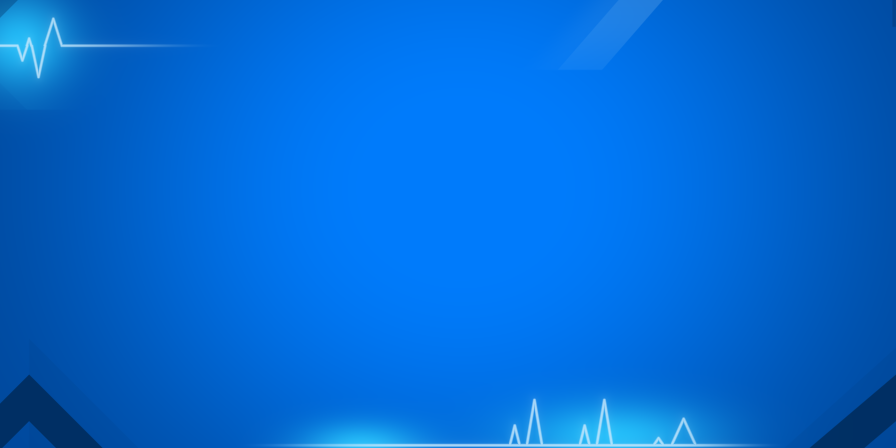
This background is drawn by a WebGL 1 fragment shader. Its source:

```glsl
precision highp float;
uniform vec2 u_resolution;

const vec3 CENTER_BLUE = vec3(0.0, 0.483, 0.985);
const vec3 EDGE_BLUE = vec3(0.0, 0.285, 0.615);
const vec3 NAVY = vec3(0.0, 0.18, 0.38);
const vec3 CYAN = vec3(0.14, 0.75, 0.98);
const vec3 PALE = vec3(0.78, 0.91, 0.99);

// Soft half-plane: 1 where d is negative
float inside(float d, float px) {
  return 1.0 - smoothstep(-px, px, d);
}

float band(float v, float low, float high, float px) {
  return inside(low - v, px) * inside(v - high, px);
}

float glow(vec2 p, vec2 center, vec2 radius) {
  vec2 q = (p - center) / radius;
  return exp(-dot(q, q));
}

float segmentDistance(vec2 p, vec2 a, vec2 b) {
  vec2 ab = b - a;
  return length(p - a - ab * clamp(dot(p - a, ab) / dot(ab, ab), 0.0, 1.0));
}

// Pulse with its tip at the given point and both feet on the base line
float spikeDistance(vec2 p, vec2 tip, float halfWidth, float base) {
  vec2 q = vec2(abs(p.x - tip.x), p.y);
  return segmentDistance(q, vec2(0.0, tip.y), vec2(halfWidth, base));
}

// Signed height above a roof with the given apex and slope
float roof(vec2 p, vec2 apex, float slope) {
  return p.y - apex.y + slope * abs(p.x - apex.x);
}

float chevron(vec2 p, vec2 apex, float slope, float depth, float px) {
  return band(roof(p, apex, slope), -depth, 0.0, px);
}

float upperTrace(vec2 p) {
  const float base = 0.898;
  float d = segmentDistance(p, vec2(-0.1, base), vec2(0.038, base));
  d = min(d, segmentDistance(p, vec2(0.140, base), vec2(0.55, base)));
  d = min(d, spikeDistance(p, vec2(0.050, 0.865), 0.011, base));
  d = min(d, spikeDistance(p, vec2(0.065, 0.914), 0.005, base));
  d = min(d, spikeDistance(p, vec2(0.086, 0.828), 0.015, base));
  return min(d, spikeDistance(p, vec2(0.119, 0.958), 0.019, base));
}

float lowerTrace(vec2 p) {
  const float base = 0.006;
  float d = segmentDistance(p, vec2(0.5, base), vec2(1.8, base));
  for (int i = 0; i < 3; i++) {
    float beat = float(i);
    float last = step(1.5, beat);
    float x = 1.149 + 0.156 * beat;
    vec2 small = vec2(x + 0.009 * last, mix(0.050, 0.022, last));
    vec2 tall = vec2(x + mix(0.044, 0.065, last), mix(0.107, 0.065, last));
    d = min(d, spikeDistance(p, small, 0.011, base));
    d = min(d, spikeDistance(p, tall, mix(0.017, 0.027, last), base));
  }
  return d;
}

// Translucent core with a faint halo
float stroke(float d, float width, float px) {
  return 0.70 * inside(d - width, px) + 0.14 * exp(-d / 0.009);
}

void main() {
  vec2 p = gl_FragCoord.xy / u_resolution.y;
  float width = u_resolution.x / u_resolution.y;
  float px = 1.0 / u_resolution.y;

  // Radial backdrop
  float radial = length((p - vec2(1.03, 0.58)) * vec2(0.88, 1.0));
  vec3 color = mix(CENTER_BLUE, EDGE_BLUE, smoothstep(0.16, 1.10, radial));

  // Slanted translucent stripes at the top
  float slant = p.x - 0.87 * (p.y - 0.844);
  float below = inside(0.844 - p.y, px);
  float stripes = 0.17 * band(slant, 1.245, 1.344, px)
    + 0.07 * band(slant, 1.15, 1.245, px) * smoothstep(1.15, 1.245, slant);
  color = mix(color, PALE, stripes * below * smoothstep(0.72, 1.0, p.y));

  // Upper left panel and facet
  float panel = inside(0.755 - p.y, px) * (1.0 - smoothstep(0.03, 0.20, p.x));
  float facet = inside(0.815 - p.x - p.y, px);
  color = mix(color, CYAN, (0.06 + 0.05 * facet) * panel);

  // Lower corner facets and dark chevrons
  vec2 leftApex = vec2(0.065, 0.164);
  vec2 rightApex = vec2(width, 0.164);
  float shade = inside(roof(p, leftApex + vec2(0.0, 0.08), 1.0), px) * inside(leftApex.x - p.x, px);
  shade += inside(roof(p, rightApex + vec2(0.0, 0.06), 0.9), px);
  color = mix(color, NAVY, 0.09 * shade);
  float dark = chevron(p, leftApex, 1.0, 0.104, px)
    + chevron(p, rightApex, 0.85, 0.104, px);
  color = mix(color, NAVY, 0.95 * dark);

  // Cyan glows
  float light = 0.95 * glow(p, vec2(0.045, 0.905), vec2(0.115, 0.10));
  light += 0.95 * glow(p, vec2(0.807, 0.005), vec2(0.13, 0.052));
  light += 0.98 * glow(p, vec2(1.37, 0.025), vec2(0.21, 0.075));
  color = mix(color, CYAN, min(light, 0.98));

  // Dark upper corners
  float corner = inside(0.96 + p.x - p.y, px) + band(p.x, width - 0.008, width, px) * inside(0.94 - p.y, px);
  color = mix(color, NAVY, 0.35 * min(corner, 1.0));

  // Heartbeat traces, fading toward their ends
  float upper = stroke(upperTrace(p), 0.0028, px) * (1.0 - smoothstep(0.10, 0.50, p.x));
  float lower = stroke(lowerTrace(p), 0.0030, px)
    * smoothstep(0.52, 0.90, p.x) * (1.0 - smoothstep(1.50, 1.76, p.x));
  color = mix(color, PALE, min(upper + lower, 1.0));

  gl_FragColor = vec4(color, 1.0);
}
```
